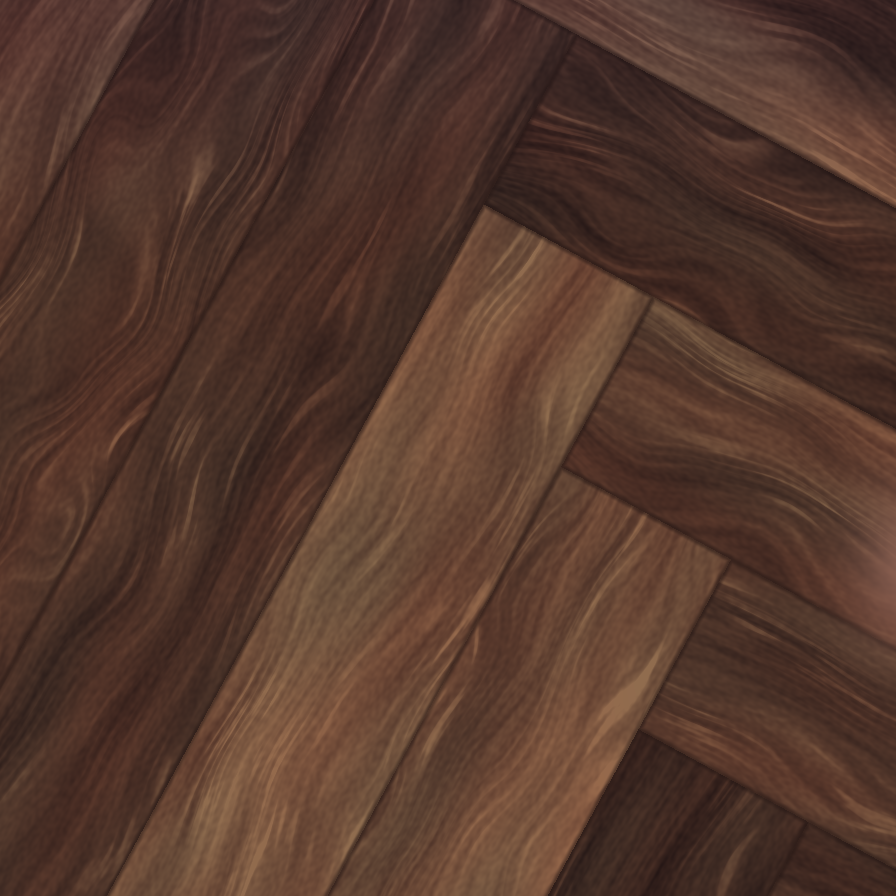
A WebGL 2 fragment shader for this texture:

```glsl
#version 300 es
precision highp float;
uniform vec2 u_resolution;
out vec4 fragColor;

// Layout, in canvas units
const float PLANK_WIDTH = 0.216;
const float PLANK_RATIO = 6.0;            // length over width
const float LEAN = 0.499;                 // clockwise turn, radians
const vec2 CORNER = vec2(0.540, 0.772);   // where two planks meet

// Details, in plank widths
const float SEAM_HALF = 0.007;
const float SEAM_SOFT = 0.015;
const float SEAM_DEPTH = 0.55;
const float BROAD_GRAIN = 0.34;
const float FIBRE_GRAIN = 0.20;
const float PORE_GRAIN = 0.13;
const float RING_GLOW = 0.20;
const float STREAK_GLOW = 0.22;

const vec3 DARK_WOOD = vec3(0.185, 0.118, 0.103);
const vec3 MID_WOOD = vec3(0.340, 0.222, 0.172);
const vec3 PALE_WOOD = vec3(0.535, 0.385, 0.280);
const vec3 SEAM_COLOR = vec3(0.150, 0.092, 0.080);
const vec3 COOL_SHADE = vec3(0.87, 0.86, 1.02);
const vec3 BLUSH = vec3(0.60, 0.42, 0.36);
const vec2 BLUSH_CENTER = vec2(1.02, 0.365);

// Plank kinds: tone, tone drift across, strength of figure
const vec3 UPRIGHT[6] = vec3[6](
  vec3(0.56, 0.0, 0.3), vec3(0.37, -0.05, 1.0), vec3(0.31, 0.0, 0.25),
  vec3(0.75, -0.06, 0.3), vec3(0.67, 0.14, 0.5), vec3(0.15, 0.0, 0.2));
const vec3 LEVEL[6] = vec3[6](
  vec3(0.23, 0.0, 0.2), vec3(0.42, -0.05, 0.4), vec3(0.47, 0.18, 0.5),
  vec3(0.21, 0.12, 0.7), vec3(0.46, -0.56, 0.3), vec3(0.20, 0.0, 0.3));

float hash(vec2 p) {
  return fract(sin(dot(p, vec2(127.1, 311.7))) * 43758.5);
}

float cornerSlope(vec2 cell, vec2 offset) {
  float angle = 6.2832 * hash(cell);
  return dot(vec2(cos(angle), sin(angle)), offset);
}

float gradientNoise(vec2 p) {
  vec2 i = floor(p), f = p - i;
  vec2 w = f * f * f * (f * (f * 6.0 - 15.0) + 10.0);
  vec2 e = vec2(1.0, 0.0);
  float low = mix(cornerSlope(i, f), cornerSlope(i + e, f - e), w.x);
  float high = mix(cornerSlope(i + e.yx, f - e.yx), cornerSlope(i + 1.0, f - 1.0), w.x);
  return mix(low, high, w.y);
}

// Tone added by the grain; q runs along x and across y
float grain(vec2 q, vec2 seed, float figure) {
  float wave = gradientNoise(q * vec2(0.7, 1.5) + seed);
  float swirl = gradientNoise(q * vec2(1.3, 2.3) + seed + 7.7);
  float bent = q.y + 0.16 * wave + 0.38 * figure * swirl;

  float broad = gradientNoise(vec2(q.x * 0.5, bent * 4.5) + seed + 3.1);
  float fibre = gradientNoise(vec2(q.x * 1.8, bent * 23.0) + seed);
  float thread = gradientNoise(vec2(q.x * 4.0, bent * 46.0) + seed + 5.3);
  float pores = gradientNoise(q * vec2(24.0, 42.0) + seed);
  float presence = smoothstep(-0.15, 0.35, gradientNoise(q * vec2(0.9, 3.2) + seed + 11.9));

  // Growth rings: a pale crest beside a darker trough
  float phase = fract(bent * 8.0 + broad * 2.5);
  float crest = smoothstep(0.55, 0.85, phase) * (1.0 - smoothstep(0.85, 1.0, phase));
  float rings = crest - 0.3 * smoothstep(0.5, 0.0, abs(phase - 0.3));
  float streaks = smoothstep(0.12, 0.42, fibre + 0.35 * thread);

  return BROAD_GRAIN * broad + FIBRE_GRAIN * fibre + PORE_GRAIN * (pores + 0.7 * thread)
       + RING_GLOW * rings * (0.25 + figure) * (0.3 + 0.7 * presence)
       + STREAK_GLOW * streaks * presence;
}

vec3 woodColor(float tone) {
  vec3 lower = mix(DARK_WOOD, MID_WOOD, clamp(tone * 2.0, -0.3, 1.0));
  return mix(lower, PALE_WOOD, clamp(tone * 2.0 - 1.0, 0.0, 1.2));
}

void main() {
  float side = min(u_resolution.x, u_resolution.y);
  vec2 uv = gl_FragCoord.xy / side;
  float c = cos(LEAN), s = sin(LEAN);
  vec2 d = (uv - CORNER) / PLANK_WIDTH;
  vec2 p = vec2(c * d.x - s * d.y, s * d.x + c * d.y);

  // Herringbone: the diagonal index picks direction and place in the plank
  vec2 cell = floor(p);
  float diagonal = cell.x + cell.y;
  float place = mod(diagonal, 2.0 * PLANK_RATIO);
  bool level = place < PLANK_RATIO;
  vec2 local = level ? p : p.yx;
  vec2 home = level ? cell : cell.yx;
  float start = home.x - (level ? place : place - PLANK_RATIO);
  vec2 q = vec2(local.x - start, local.y - home.y);
  int kind = int(mod(home.y + 3.0, 6.0));
  vec3 plank = level ? LEVEL[kind] : UPRIGHT[kind];
  vec2 seed = vec2(home.y * 17.3 + (level ? 91.7 : 0.0), start * 5.9);

  // Wood
  float drift = smoothstep(0.3, 0.7, q.y + 0.1 * gradientNoise(vec2(q.x, 0.4) + seed)) - 0.5;
  vec3 color = woodColor(plank.x + plank.y * drift + grain(q, seed, plank.z));
  float redness = gradientNoise(q * vec2(0.8, 2.6) + seed + 23.3);
  color *= 1.0 + redness * vec3(0.08, -0.06, -0.07);

  // Seams
  float edge = min(min(q.y, 1.0 - q.y), min(q.x, PLANK_RATIO - q.x));
  float pixel = 1.0 / (side * PLANK_WIDTH);
  float seam = 1.0 - smoothstep(SEAM_HALF - pixel, SEAM_HALF + SEAM_SOFT + pixel, edge);
  color = mix(color, SEAM_COLOR, SEAM_DEPTH * seam);

  // Light: cool shade above, soft blush at the right
  color *= mix(vec3(1.0), COOL_SHADE, smoothstep(0.65, 1.05, uv.y));
  vec2 glow = (uv - BLUSH_CENTER) / vec2(0.065, 0.085);
  color = mix(color, BLUSH, 0.8 * exp(-dot(glow, glow)));
  fragColor = vec4(color, 1.0);
}
```
